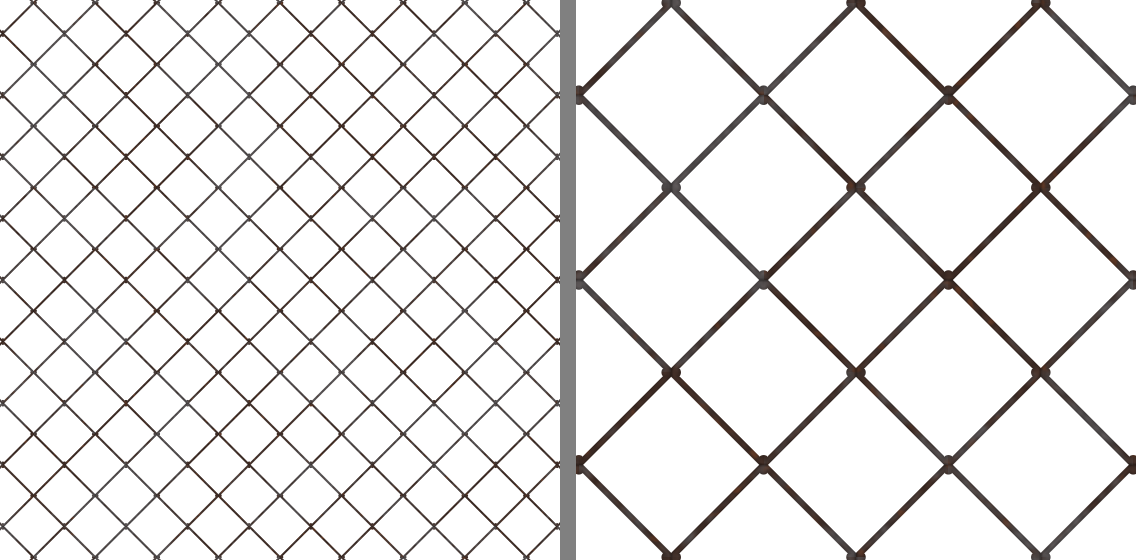
Left: the whole. Right: its middle third, enlarged.
Reproduce this pattern procedurally as a Shadertoy shader.

```glsl
// Rusty chain-link fence: diagonal steel wires hooked together at small knots, on white.
#define PITCH 0.11                     // diamond diagonal, in canvas heights
#define WIRE_HALF 0.00185              // half the wire width
#define KNOT_RADIUS 0.0035             // radius of each bump of a knot
#define KNOT_OFFSET 0.0023             // distance of a bump from the crossing
#define RUST_BIAS 0.36                 // overall amount of rust
#define BACKGROUND vec3(1.0)
#define STEEL vec3(0.305, 0.288, 0.290)
#define RUST vec3(0.235, 0.165, 0.138)
#define FLECK vec3(0.40, 0.22, 0.13)

float hash(vec2 p) {
    vec3 q = fract(p.xyx * vec3(0.1031, 0.1030, 0.0973));
    q += dot(q, q.yzx + 33.33);
    return fract((q.x + q.y) * q.z);
}

// Dot product of a random unit gradient at a lattice corner with the offset from it
float cornerGradient(vec2 cell, vec2 corner, vec2 f) {
    float angle = 6.2832 * hash(cell + corner);
    return dot(vec2(cos(angle), sin(angle)), f - corner);
}

float gradientNoise(vec2 p) {
    vec2 i = floor(p), f = fract(p);
    vec2 w = f * f * f * (f * (f * 6.0 - 15.0) + 10.0);
    float low = mix(cornerGradient(i, vec2(0, 0), f), cornerGradient(i, vec2(1, 0), f), w.x);
    float high = mix(cornerGradient(i, vec2(0, 1), f), cornerGradient(i, vec2(1, 1), f), w.x);
    return mix(low, high, w.y);
}

// Two overlapping bumps, side by side along the x axis
float knotDistance(vec2 p) {
    return length(vec2(abs(p.x) - KNOT_OFFSET, p.y)) - KNOT_RADIUS;
}

// Weathered metal: broad rust patches, a tint per wire segment, and fine flecks
vec3 metalColor(vec2 p, vec2 segment) {
    float patches = gradientNoise(p * 6.0 + 17.0) + 0.5 * gradientNoise(p * 19.0 + 5.0);
    float tint = 0.5 * (hash(segment + 71.0) - 0.5);
    float speckle = gradientNoise(p * 95.0 + 40.0);
    float rust = smoothstep(0.0, 0.7, RUST_BIAS + patches + tint + 0.6 * speckle);
    float fleck = smoothstep(0.15, 0.45, gradientNoise(p * 140.0 + 90.0));
    vec3 color = mix(STEEL, RUST, rust);
    color = mix(color, FLECK, 0.6 * fleck * rust);
    return color * (1.0 + 0.25 * gradientNoise(p * 210.0 + 130.0));
}

void mainImage(out vec4 fragColor, in vec2 fragCoord) {
    vec2 p = (fragCoord - 0.5 * iResolution.xy) / iResolution.y;
    float pixel = 1.0 / iResolution.y;

    // Diagonal lattice: wires run along the half-integer values of each axis
    vec2 lattice = vec2(p.x + p.y, p.x - p.y) / PITCH;
    vec2 cell = floor(lattice);
    vec2 offset = lattice - cell - 0.5;

    // Nearest wire, and the segment of it between two knots
    vec2 across = abs(offset) * PITCH * 0.70711;
    bool rising = across.y < across.x;
    float wire = min(across.x, across.y) - WIRE_HALF;
    vec2 segment = rising ? vec2(floor(lattice.x + 0.5), cell.y + 0.5)
                          : vec2(cell.x + 0.5, floor(lattice.y + 0.5));

    // Knots lie flat and upright in alternate rows
    vec2 local = 0.5 * PITCH * vec2(offset.x + offset.y, offset.x - offset.y);
    bool upright = mod(cell.x + cell.y, 2.0) < 0.5;
    vec2 knotPoint = upright ? local.yx : local;
    float knot = knotDistance(knotPoint);

    // Rounded shading, with a dark seam where the two bends hook
    float depth = clamp(-min(wire, knot) / WIRE_HALF, 0.0, 1.0);
    float seam = (1.0 - smoothstep(0.0, 0.0016, abs(knotPoint.x)))
               * (1.0 - smoothstep(-0.001, 0.001, knot));
    vec3 metal = metalColor(p, segment * 2.0);
    metal *= mix(0.88, 1.07, depth) * (1.0 - 0.25 * seam);

    float coverage = clamp(0.5 - min(wire, knot) / pixel, 0.0, 1.0);
    fragColor = vec4(mix(BACKGROUND, metal, coverage), 1.0);
}
```
